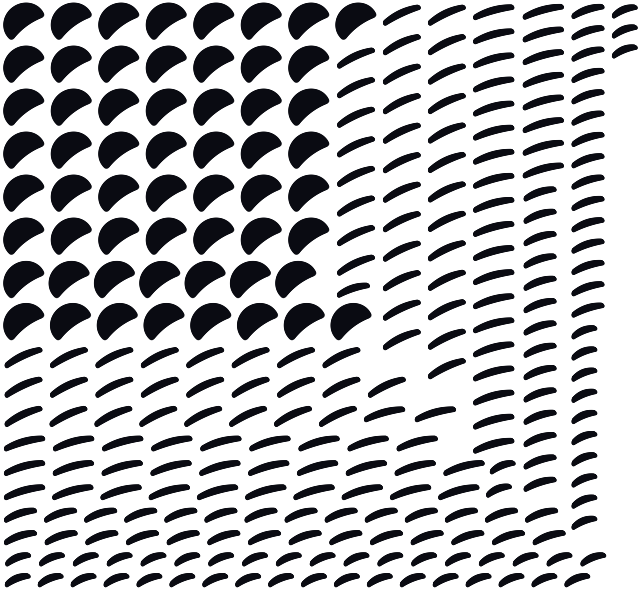
Write a WebGL 2 fragment shader that draws this pattern.

```glsl
#version 300 es
precision highp float;
// Dark ink marks on white, packed in nested L-shaped bands: fat bean shapes
// at the upper left, then ever shorter slanted strokes to the right and below.
// Each band is a clamped grid repeat of one distance function.

#define INK vec3(0.04, 0.045, 0.07)
#define PAPER vec3(1.0)
#define CANVAS vec2(768.0, 708.0)   // layout units, y pointing down
#define BEAN_TILT 0.626
#define BEAN_ROUND 5.0
#define STROKE_BEND 2.2
#define STROKE_RADIUS 4.6
#define STROKE_TAPER 1.0

// Stroke kinds: half length of the spine, tilt in radians
#define LONG vec2(21.6, 0.44)
#define FLAT vec2(22.4, 0.27)
#define MEDIUM vec2(17.6, 0.32)
#define SHORT vec2(13.4, 0.38)

uniform vec2 u_resolution;
out vec4 fragColor;

vec2 rotate(vec2 p, float angle) {
    float c = cos(angle), s = sin(angle);
    return vec2(c * p.x + s * p.y, c * p.y - s * p.x);
}

float smoothMax(float a, float b, float k) {
    float h = max(k - abs(a - b), 0.0) / k;
    return max(a, b) + h * h * k * 0.25;
}

// Tilted ellipse with a large circle carved from its lower side
float bean(vec2 p) {
    vec2 q = rotate(vec2(p.x, -p.y), BEAN_TILT);
    vec2 radii = vec2(26.3, 24.3);
    float body = (length((q - vec2(-1.0, -3.0)) / radii) - 1.0) * radii.y;
    float bite = 80.0 - length(q - vec2(0.0, -87.5));
    return smoothMax(body, bite, BEAN_ROUND);
}

// Arched capsule, slightly thinner at its ends
float stroke(vec2 p, vec2 kind) {
    vec2 q = rotate(vec2(p.x, -p.y), kind.y);
    float t = min(abs(q.x) / kind.x, 1.2);
    q.y += STROKE_BEND * (t * t - 0.5);
    q.x -= clamp(q.x, -kind.x, kind.x);
    return length(q) - STROKE_RADIUS + STROKE_TAPER * t * t;
}

// Offset from the nearest cell centre of a finite grid
vec2 cell(vec2 p, vec2 first, vec2 pitch, vec2 count) {
    vec2 index = clamp(floor((p - first) / pitch + 0.5), vec2(0.0), count - 1.0);
    return p - first - index * pitch;
}

float row(vec2 p, vec2 first, float pitch, float count, vec2 kind) {
    return stroke(cell(p, first, vec2(pitch, 1.0), vec2(count, 1.0)), kind);
}

float column(vec2 p, vec2 first, float pitch, float count, vec2 kind) {
    return stroke(cell(p, first, vec2(1.0, pitch), vec2(1.0, count)), kind);
}

float beans(vec2 p) {
    float d = bean(cell(p, vec2(28.5, 25.0), vec2(57.0, 51.6), vec2(7.0, 6.0)));
    d = min(d, bean(p - vec2(427.0, 25.0)));
    d = min(d, bean(cell(p, vec2(28.5, 335.0), vec2(54.4, 1.0), vec2(7.0, 1.0))));
    return min(d, bean(cell(p, vec2(28.5, 385.5), vec2(56.1, 1.0), vec2(8.0, 1.0))));
}

float rightColumns(vec2 p) {
    float d = column(p, vec2(426.5, 68.5), 35.5, 8.0, LONG);
    d = min(d, stroke(p - vec2(423.5, 347.0), MEDIUM));
    d = min(d, column(p, vec2(481.5, 17.0), 35.4, 12.0, LONG));
    d = min(d, column(p, vec2(535.5, 17.0), 35.35, 13.0, LONG));
    d = min(d, column(p, vec2(592.0, 13.5), 28.9, 19.0, FLAT));
    d = min(d, column(p, vec2(651.5, 13.0), 27.2, 8.0, FLAT));
    d = min(d, column(p, vec2(647.5, 231.5), 26.8, 14.0, MEDIUM));
    d = min(d, column(p, vec2(705.0, 12.5), 25.6, 15.0, MEDIUM));
    d = min(d, column(p, vec2(700.5, 397.5), 25.4, 10.0, SHORT));
    return min(d, column(p, vec2(749.0, 12.5), 24.0, 3.0, SHORT));
}

float bottomRows(vec2 p) {
    float d = row(p, vec2(27.5, 428.0), 54.5, 8.0, LONG);
    d = min(d, row(p, vec2(27.5, 463.5), 54.5, 9.0, LONG));
    d = min(d, row(p, vec2(27.5, 498.5), 53.9, 8.0, LONG));
    d = min(d, row(p, vec2(461.0, 496.0), 61.0, 2.0, FLAT));
    d = min(d, row(p, vec2(29.0, 531.0), 58.9, 9.0, FLAT));
    d = min(d, row(p, vec2(29.0, 560.5), 58.6, 10.0, FLAT));
    d = min(d, row(p, vec2(29.0, 589.5), 57.9, 10.0, FLAT));
    d = min(d, stroke(p - vec2(602.5, 559.5), SHORT));
    d = min(d, stroke(p - vec2(598.0, 587.5), SHORT));
    d = min(d, row(p, vec2(24.0, 617.0), 48.1, 14.0, MEDIUM));
    d = min(d, row(p, vec2(24.0, 644.0), 48.8, 14.0, MEDIUM));
    d = min(d, row(p, vec2(21.0, 670.0), 40.6, 18.0, SHORT));
    return min(d, row(p, vec2(20.5, 695.0), 39.5, 18.0, SHORT));
}

void main() {
    vec2 uv = gl_FragCoord.xy / u_resolution;
    vec2 p = vec2(uv.x, 1.0 - uv.y) * CANVAS;
    float d = min(beans(p), min(rightColumns(p), bottomRows(p)));
    float halfPixel = 0.5 * CANVAS.x / u_resolution.x;
    float ink = 1.0 - smoothstep(-halfPixel, halfPixel, d);
    fragColor = vec4(mix(PAPER, INK, ink), 1.0);
}
```
